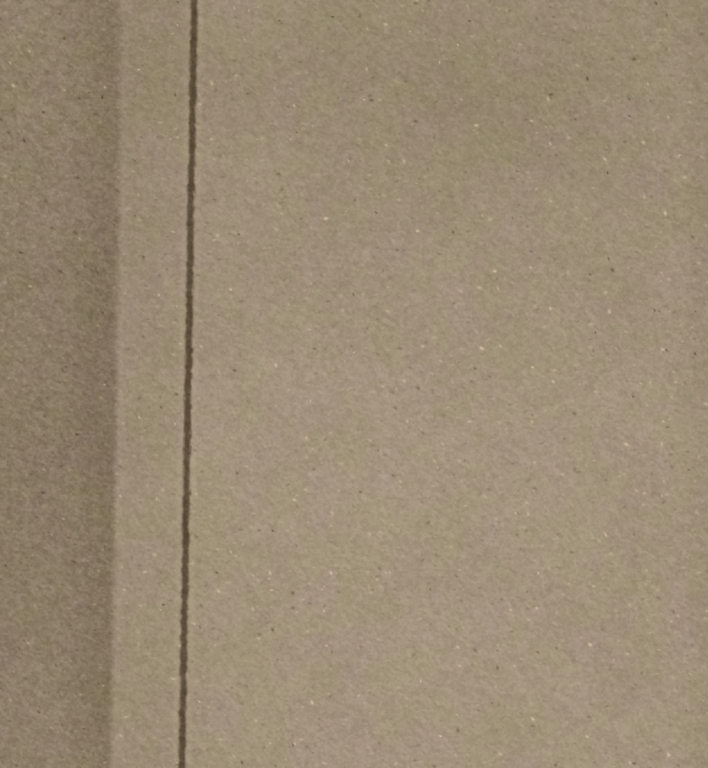
Write a WebGL 1 fragment shader that draws this texture.

```glsl
precision highp float;

uniform vec2 u_resolution;

float hash(vec2 cell, float seed) {
  vec3 q = fract(vec3(cell.xyx + seed) * vec3(0.1031, 0.1030, 0.0973));
  q += dot(q, q.yzx + 33.33);
  return fract((q.x + q.y) * q.z);
}

// Cellular noise: random cell values blended around jittered centres, -1 to 1
float softCells(vec2 p, float seed, float sharpness) {
  vec2 base = floor(p);
  float total = 0.0;
  float weights = 0.0;
  for (int j = -1; j <= 1; j++) {
    for (int i = -1; i <= 1; i++) {
      vec2 cell = base + vec2(float(i), float(j));
      vec2 jitter = vec2(hash(cell, seed + 3.1), hash(cell, seed + 7.7));
      vec2 d = cell + 0.15 + 0.7 * jitter - p;
      float w = exp(-sharpness * dot(d, d));
      total += w * hash(cell, seed);
      weights += w;
    }
  }
  return 2.0 * total / weights - 1.0;
}

vec2 rotate(vec2 p, float angle) {
  float c = cos(angle);
  float s = sin(angle);
  return vec2(c * p.x + s * p.y, c * p.y - s * p.x);
}

// Sparse soft flecks, at most one in each cell, mostly faint
float flecks(vec2 p, float scale, float density, float seed) {
  vec2 q = p * scale;
  vec2 cell = floor(q);
  vec2 centre = 0.25 + 0.5 * vec2(hash(cell, seed), hash(cell, seed + 5.3));
  float angle = 0.6 + 1.6 * (hash(cell, seed + 11.9) - 0.5);
  vec2 d = rotate((q - cell - centre) / scale, -angle) * vec2(1.0, 1.6);
  float radius = mix(0.0016, 0.0032, hash(cell, seed + 17.2));
  float present = step(hash(cell, seed + 23.6), density);
  float strength = mix(0.2, 1.0, pow(hash(cell, seed + 29.4), 2.0));
  return present * strength * exp(-dot(d, d) / (radius * radius));
}

float blob(vec2 p, vec2 centre, vec2 size) {
  vec2 d = (p - centre) / size;
  return exp(-dot(d, d));
}

// Smooth shading of the broad panel
vec3 panelTone(vec2 uv) {
  vec3 tone = mix(vec3(0.630, 0.569, 0.482), vec3(0.600, 0.543, 0.453), smoothstep(0.35, 1.05, uv.y));
  tone += 0.010 * blob(uv, vec2(0.56, 0.36), vec2(0.35, 0.4));
  tone -= 0.022 * blob(uv, vec2(0.64, 0.86), vec2(0.24, 0.12));
  tone -= 0.020 * smoothstep(0.95, 1.0, uv.x);
  tone -= 0.024 * (1.0 - smoothstep(0.2, 0.33, uv.x));
  return tone;
}

// Shaded side panel, darkest beside its edge
vec3 sideTone(vec2 uv, float edgeX) {
  vec3 tone = vec3(0.548, 0.490, 0.406);
  tone -= 0.032 * smoothstep(-0.09, -0.01, uv.x - edgeX);
  tone += 0.010 * sin(uv.y * 5.0 + 2.4);
  return tone;
}

void main() {
  vec2 uv = gl_FragCoord.xy / u_resolution;
  vec2 p = gl_FragCoord.xy / u_resolution.y;

  // Leaning panel edge and groove, both ragged
  float ragged = softCells(p * 150.0, 41.0, 6.0);
  float edgeX = 0.157 + 0.019 * uv.y - 0.005 * uv.y * uv.y;
  float grooveX = 0.257 + 0.0175 * uv.y + 0.0006 * softCells(vec2(2.0, p.y * 60.0), 47.0, 4.5);
  float edgeDistance = uv.x - edgeX + 0.0015 * ragged;
  float grooveDistance = abs(uv.x - grooveX) + 0.0011 * ragged;
  float side = 1.0 - smoothstep(-0.007, 0.006, edgeDistance);

  vec3 color = mix(panelTone(uv), sideTone(uv, edgeX), side);
  color += 0.010 * exp(-pow((edgeDistance - 0.006) / 0.006, 2.0));

  // Mottling in tint and brightness
  float tint = 0.6 * softCells(p * 23.0, 2.0, 4.5) + 0.5 * softCells(p * 57.0, 9.0, 4.5);
  color += tint * vec3(0.006, -0.005, 0.017);
  color += 0.008 * softCells(p * 13.0, 15.0, 4.5);

  // Slanted streaks and fine grain, stronger in the shade
  vec2 slanted = rotate(p, -0.55);
  float streaks = softCells(slanted * vec2(85.0, 160.0), 21.0, 6.0);
  float fine = softCells(slanted * vec2(190.0, 270.0), 33.0, 7.0);
  float speckle = softCells(p * 340.0, 37.0, 7.0);
  float grain = 0.35 * streaks + 0.5 * fine + 0.4 * speckle;
  color += mix(0.040, 0.052, side) * grain;

  // Groove with faint raised rims
  color += 0.022 * exp(-pow((grooveDistance - 0.010) / 0.004, 2.0));
  float groove = 1.0 - smoothstep(0.0016, 0.0074, grooveDistance);
  vec3 grooveColor = vec3(0.345, 0.288, 0.218) + 0.045 * grain;
  color = mix(color, grooveColor, 0.95 * groove);

  // Bright and dark grit
  float bright = flecks(p, 41.0, 0.24, 51.0) + 0.5 * flecks(rotate(p, 0.4), 70.0, 0.25, 63.0);
  float dark = flecks(p + 0.37, 39.0, 0.24, 77.0) + 0.5 * flecks(rotate(p, 0.7), 66.0, 0.25, 89.0);
  color += vec3(0.19, 0.18, 0.15) * bright * (1.0 - 0.8 * groove);
  color -= vec3(0.18, 0.18, 0.17) * dark * (1.0 - 0.8 * groove);

  gl_FragColor = vec4(clamp(color, 0.0, 1.0), 1.0);
}
```
